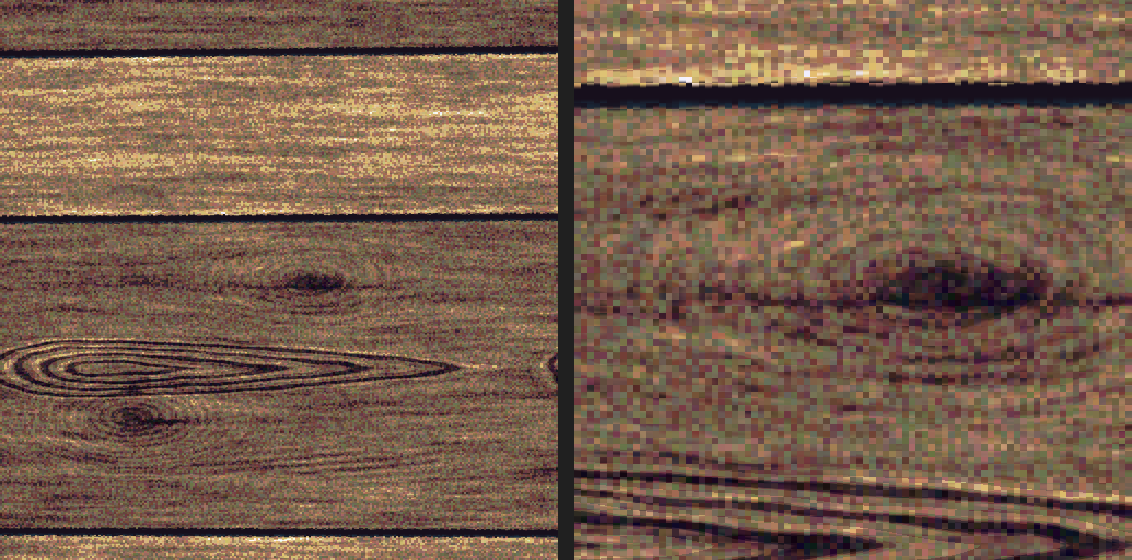
Left, the full canvas; right, a detail of the centre.
A Shadertoy shader for this texture:

```glsl
// Weathered horizontal wood planks split by dark, slightly tilted seams.
// Stretched noise makes the grain, distance fields bend it into knots and
// pointed growth loops, and a tone ramp with fine speckle gives the colour.

const float TAU = 6.28318;
const vec2 SPECKS = vec2(255.0, 256.0); // speckle cells across and down

const vec3 INK   = vec3(0.09, 0.06, 0.11);
const vec3 UMBER = vec3(0.22, 0.14, 0.17);
const vec3 RUST  = vec3(0.43, 0.27, 0.25);
const vec3 OLIVE = vec3(0.45, 0.41, 0.31);
const vec3 TAN   = vec3(0.63, 0.45, 0.36);
const vec3 STRAW = vec3(0.84, 0.72, 0.47);
const vec3 CHALK = vec3(0.98, 0.98, 0.96);
const vec3 SLATE = vec3(0.10, 0.20, 0.27);

// Seams as height at mid canvas and slope; one tone per plank, bottom up
const vec2 SEAMS[3] = vec2[3](vec2(0.049, -0.003), vec2(0.610, 0.005), vec2(0.907, 0.008));
const float TONES[4] = float[4](0.62, 0.43, 0.61, 0.42);

float hash(vec2 p) {
    return fract(sin(dot(p, vec2(12.9898, 78.233))) * 43758.5);
}

float noise(vec2 p) {
    vec2 i = floor(p), f = fract(p);
    f = f * f * (3.0 - 2.0 * f);
    return mix(mix(hash(i), hash(i + vec2(1, 0)), f.x),
               mix(hash(i + vec2(0, 1)), hash(i + vec2(1, 1)), f.x), f.y);
}

float blob(vec2 p, vec2 center, vec2 size) {
    vec2 q = (p - center) / size;
    return exp(-dot(q, q));
}

// Pushes the grain away from a knot
float bend(vec2 p, vec2 center, vec2 size) {
    return (center.y - p.y) * 0.65 * blob(p, center, size);
}

// Concentric ripples fading away from a center
float ripples(vec2 p, vec2 center, vec2 size, float rings) {
    float r = length((p - center) / size);
    return sin(TAU * rings * r + 3.0 * noise(p * 25.0)) * exp(-r * r * 0.6);
}

// Nested loops, blunt on the left and drawn to a point on the right
float loops(vec2 p, vec2 center) {
    float dx = fract(p.x - center.x + 0.25) - 0.25;
    float right = step(0.0, dx);
    vec2 q = vec2(abs(dx) / mix(0.045, 0.16, right), abs(p.y - center.y) / 0.0125);
    float power = mix(2.2, 1.35, right);
    float level = pow(pow(q.x, power) + pow(q.y, power), 1.0 / power);
    level += 0.35 * (noise(p * vec2(18.0, 60.0)) - 0.5);
    float ring = fract(level + 0.5) - 0.5;
    float dark = 1.0 - smoothstep(0.10, 0.24, abs(ring));
    float pale = smoothstep(0.2, 0.32, ring) * step(1.0, level);
    return (0.16 * pale - 0.34 * dark) * smoothstep(0.6, 0.8, level) * (1.0 - smoothstep(4.2, 5.2, level));
}

float grain(vec2 p) {
    float broad = noise(p * vec2(3.0, 45.0)) - 0.5;
    float streak = noise(p * vec2(7.0, 125.0) + 31.0) - 0.5;
    float fiber = noise(p * vec2(26.0, 230.0) + 77.0) - 0.5;
    return 0.14 * broad + 0.26 * streak + 0.20 * fiber;
}

// Knots, loops and waves of the wide dark plank
float figure(vec2 p) {
    float rough = 0.65 + 0.7 * noise(p * vec2(50.0, 110.0));
    float knots = blob(p, vec2(0.565, 0.498), vec2(0.045, 0.017))
                + blob(p, vec2(0.54, 0.487), vec2(0.13, 0.004)) * 0.7
                + blob(p, vec2(0.245, 0.255), vec2(0.058, 0.026))
                + blob(p, vec2(0.24, 0.304), vec2(0.026, 0.007))
                + blob(p, vec2(0.29, 0.247), vec2(0.09, 0.005)) * 0.6;
    float tone = -0.36 * knots * rough + loops(p, vec2(0.17, 0.342));
    tone += 0.09 * ripples(p, vec2(0.235, 0.255), vec2(0.17, 0.075), 8.0);
    tone += 0.06 * ripples(p, vec2(0.55, 0.50), vec2(0.17, 0.075), 7.0);
    float wave = sin((p.y - 0.07 * p.x) * 440.0 + 5.0 * noise(p * vec2(6.0, 22.0)));
    tone += 0.17 * wave * blob(p, vec2(0.62, 0.17), vec2(0.25, 0.025));
    tone -= 0.30 * blob(p, vec2(1.0, 0.163 + 0.02 * (p.x - 1.0)), vec2(0.06, 0.005));
    return tone + 0.08 * blob(p, vec2(0.45, 0.555), vec2(0.09, 0.035));
}

vec3 woodColor(float t) {
    vec3 c = mix(INK, UMBER, smoothstep(0.0, 0.12, t));
    c = mix(c, RUST, smoothstep(0.19, 0.31, t));
    c = mix(c, OLIVE, smoothstep(0.37, 0.45, t));
    c = mix(c, TAN, smoothstep(0.52, 0.60, t));
    c = mix(c, STRAW, smoothstep(0.67, 0.77, t));
    return mix(c, CHALK, smoothstep(0.88, 0.98, t));
}

void mainImage(out vec4 fragColor, in vec2 fragCoord) {
    vec2 p = fragCoord / iResolution.xy;
    vec2 cell = floor(p * SPECKS);

    // Plank index and the nearest signed seam distance
    int plank = 0;
    float seam = 1.0;
    for (int i = 0; i < 3; i++) {
        float d = p.y - SEAMS[i].x - SEAMS[i].y * (p.x - 0.5);
        plank += int(d > 0.0);
        if (abs(d) < abs(seam)) seam = d;
    }

    // Bent grain, plus lighting that differs from plank to plank
    vec2 g = p + vec2(float(plank) * 5.3, 0.0);
    g.y += bend(p, vec2(0.56, 0.50), vec2(0.16, 0.07)) + bend(p, vec2(0.24, 0.26), vec2(0.15, 0.08));
    g.y += 0.012 * (noise(p * vec2(3.0, 5.0)) - 0.5);
    float tone = TONES[plank] + grain(g);
    if (plank == 1) tone += figure(p);
    if (plank == 2) {
        float shine = blob(p, vec2(0.95, 0.83), vec2(0.5, 0.06)) + blob(p, vec2(0.22, 0.72), vec2(0.2, 0.03));
        tone += 0.22 * shine * (noise(g * vec2(5.0, 110.0) + 9.0) - 0.25);
        tone -= 0.08 * blob(p, vec2(0.5, 0.665), vec2(0.8, 0.025));
    }

    // Worn bright edges of the light planks, then speckle
    float light = step(0.5, TONES[plank]);
    tone += light * 0.22 * exp(-pow((abs(seam) - 0.012) / 0.004, 2.0)) * noise(p * vec2(40.0, 3.0));
    tone += 0.26 * (hash(cell) - 0.5);
    vec3 color = woodColor(tone);
    vec3 tint = vec3(hash(cell + 11.0), hash(cell + 23.0), hash(cell + 37.0)) - 0.5;
    color += 0.11 * tint;

    // Dark gap with a cold lower lip
    float gap = 1.0 - smoothstep(0.0055, 0.0085, abs(seam) + 0.003 * (hash(cell + 5.0) - 0.5));
    vec3 gapColor = mix(INK, SLATE, smoothstep(0.001, 0.006, -seam) * hash(cell + 51.0));
    fragColor = vec4(clamp(mix(color, gapColor, gap), 0.0, 1.0), 1.0);
}
```
